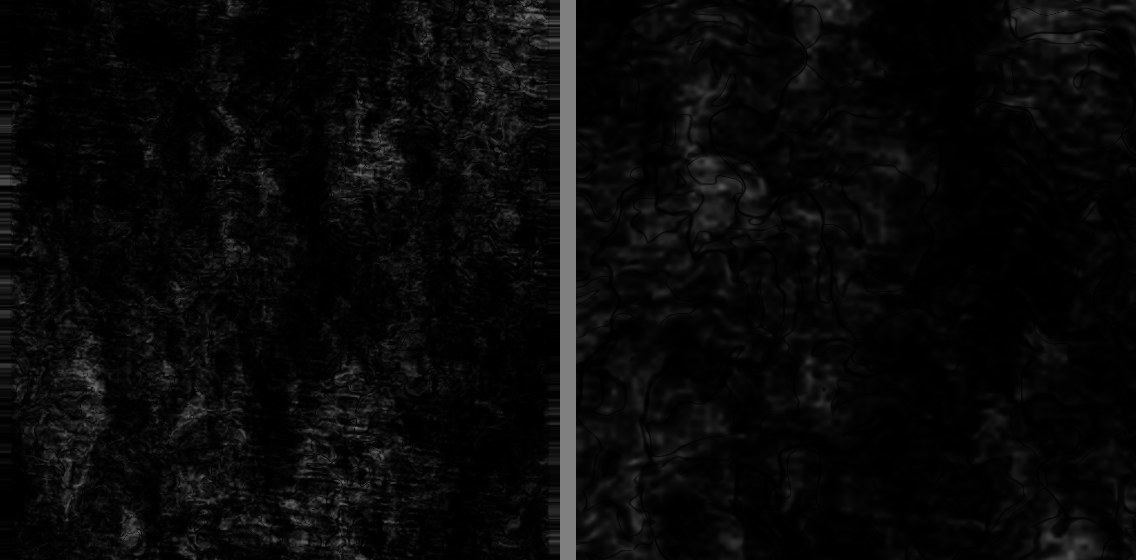
Left, the full canvas; right, a detail of the centre.
This texture is drawn by a WebGL 1 fragment shader. Its source:

```glsl
precision highp float;
// Dark, weathered tree bark: upright ridges, fine cracks and smeared side margins.

uniform vec2 u_resolution;

#define TONE_BASE -3.87     // log brightness of the middle tone
#define TONE_GAIN 1.51      // contrast of the relief
#define TONE_ROLLOFF 0.187  // compression of the highlights
#define RELIEF_LIFT 0.2     // offsets the darkening by cracks
#define WARP 0.014          // raggedness of the ridges
#define CRACK_DEPTH 1.3
#define GRAIN 0.38
#define FIBRE 0.3
#define MARGIN 0.019        // width of the smeared sides
#define MARGIN_LIFT 0.35

float hash(vec2 p) {
  return fract(sin(dot(p, vec2(127.1, 311.7))) * 43758.5453);
}

float valueNoise(vec2 p) {
  vec2 cell = floor(p);
  vec2 f = fract(p);
  f = f * f * (3.0 - 2.0 * f);
  float low = mix(hash(cell), hash(cell + vec2(1.0, 0.0)), f.x);
  float high = mix(hash(cell + vec2(0.0, 1.0)), hash(cell + 1.0), f.x);
  return mix(low, high, f.y);
}

// Noise with zero mean and about unit deviation.
float relief(vec2 p, vec2 frequency, float seed) {
  return (valueNoise(p * frequency + seed * 17.3) - 0.5) / 0.2145;
}

// Thin lines along the middle contour of a noise field.
float crackLines(vec2 p, vec2 frequency, float seed, float width) {
  float contour = abs(relief(p, frequency, seed) + 0.35 * relief(p, frequency * 2.7, seed + 1.0));
  return 1.0 - smoothstep(0.0, width, contour);
}

vec2 ragged(vec2 p) {
  vec2 coarse = vec2(relief(p, vec2(18.0), 1.0), relief(p, vec2(18.0), 2.0));
  vec2 fine = vec2(relief(p, vec2(65.0), 3.0), relief(p, vec2(65.0), 4.0));
  return p + WARP * (0.5 * coarse + 0.22 * fine);
}

float barkHeight(vec2 p) {
  vec2 q = ragged(p);

  // Upright ridges and grooves, from broad to narrow
  float height = 0.3 * relief(q, vec2(5.0, 2.0), 5.0);
  height += 0.47 * relief(q, vec2(15.0, 4.5), 6.0);
  height += 0.42 * relief(q, vec2(34.0, 15.0), 7.0);
  height += 0.32 * relief(q, vec2(72.0, 46.0), 8.0);

  // Flaky grain
  height += GRAIN * relief(q, vec2(130.0, 165.0), 9.0);
  height += 0.7 * GRAIN * relief(p, vec2(250.0, 270.0), 10.0);

  // Patches of level fibres with a slight tilt
  vec2 tilted = vec2(p.x, p.y + 0.12 * p.x + 0.15 * (q.y - p.y));
  float fibrePatch = smoothstep(0.3, 0.7, valueNoise(p * vec2(6.0, 5.0) + 40.0));
  height += FIBRE * (0.4 + fibrePatch) * relief(tilted, vec2(32.0, 190.0), 11.0);

  // Cracks between the plates
  float cracks = crackLines(q, vec2(26.0, 20.0), 12.0, 0.17);
  cracks = max(cracks, 0.7 * crackLines(q, vec2(48.0, 58.0), 14.0, 0.22));
  return height + RELIEF_LIFT - CRACK_DEPTH * cracks;
}

void main() {
  vec2 p = gl_FragCoord.xy / u_resolution;

  // Past a ragged border the edge column is drawn out sideways
  float side = step(0.5, p.x);
  float inset = mix(p.x, 1.0 - p.x, side);
  float border = MARGIN + 0.003 * (valueNoise(vec2(side * 9.0, p.y * 60.0)) - 0.5);
  float smear = 1.0 - smoothstep(border - 0.001, border + 0.001, inset);
  float edgeColumn = mix(MARGIN, 1.0 - MARGIN, side);
  float height = barkHeight(vec2(mix(p.x, edgeColumn, smear), p.y));
  height += MARGIN_LIFT * smear;

  // Mostly black, with a thin tail of grey highlights
  height = clamp(height, -3.0, 3.6);
  float grey = exp(TONE_BASE + TONE_GAIN * height - TONE_ROLLOFF * height * height);
  gl_FragColor = vec4(vec3(grey), 1.0);
}
```
